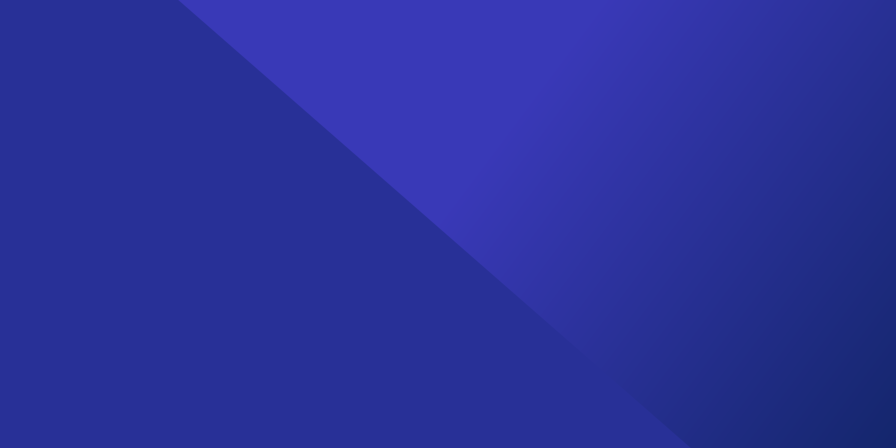
Reproduce this background procedurally as a Shadertoy shader.

```glsl
const vec3 PANEL_BLUE = vec3(0.157, 0.188, 0.592);
const vec3 BRIGHT_VIOLET = vec3(0.224, 0.222, 0.718);
const vec3 DEEP_NAVY = vec3(0.078, 0.149, 0.424);

// Signed distance to the line through a and b, positive on its left side
float lineDistance(vec2 p, vec2 a, vec2 b) {
    vec2 along = normalize(b - a);
    return dot(p - a, vec2(-along.y, along.x));
}

// Progress from 0 to 1 along a direction, between two offsets
float linearRamp(vec2 p, vec2 direction, float start, float end) {
    return clamp((dot(p, direction) - start) / (end - start), 0.0, 1.0);
}

// Antialiased coverage of the positive side of a distance
float coverage(float distance, float pixel) {
    return smoothstep(-pixel, pixel, distance);
}

void mainImage(out vec4 fragColor, in vec2 fragCoord) {
    // Height spans 0 to 1; width follows the 2:1 canvas
    vec2 p = fragCoord / iResolution.xy * vec2(2.0, 1.0);
    float pixel = 0.75 / iResolution.y;

    // Diagonal fade towards the lower right corner
    float fade = linearRamp(p, vec2(0.8, -0.6), 0.48, 1.60);
    vec3 color = mix(BRIGHT_VIOLET, DEEP_NAVY, fade);

    // Flat panel below the slanted edge
    float panel = lineDistance(p, vec2(1.542, 0.0), vec2(0.398, 1.0));
    color = mix(color, PANEL_BLUE, coverage(panel, pixel));

    fragColor = vec4(color, 1.0);
}
```
